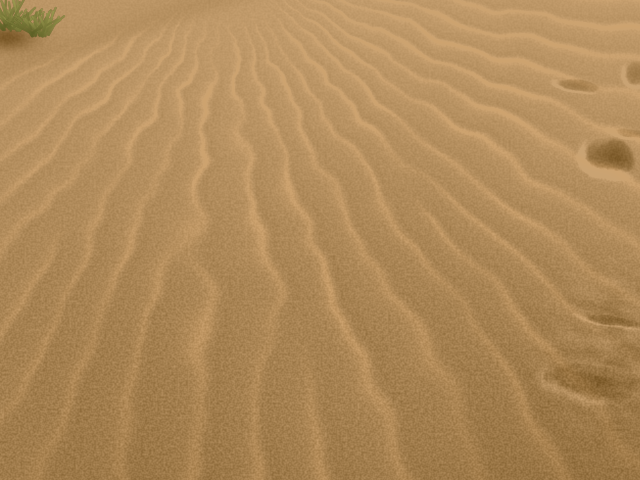
Reproduce this texture procedurally as a Shadertoy shader.

```glsl
// Wind-rippled desert sand seen in perspective, with footprints and a grass tuft.
// Ripples are bands of angle around a far apex, bent by gradient noise and
// forked by phase vortices; one tone value then drives a sand colour ramp.

const vec3 SAND_DARK = vec3(0.59, 0.45, 0.26);
const vec3 SAND_LIGHT = vec3(0.75, 0.60, 0.412);
const vec3 GRASS_DARK = vec3(0.33, 0.34, 0.12);
const vec3 GRASS_LIGHT = vec3(0.62, 0.61, 0.32);
const vec2 APEX = vec2(0.47, 1.10);
const float TAU = 6.2831853;

vec2 hash2(vec2 cell) {
    vec3 h = fract(cell.xyx * vec3(0.1031, 0.1030, 0.0973));
    h += dot(h, h.yzx + 33.33);
    return fract((h.xx + h.yz) * h.zy);
}

float cornerSlope(vec2 cell, vec2 offset) {
    float a = TAU * hash2(cell).x;
    return dot(vec2(cos(a), sin(a)), offset);
}

// Gradient noise, about -0.7 to 0.7
float noise(vec2 p) {
    vec2 i = floor(p), f = p - i;
    vec2 u = f * f * f * (f * (f * 6.0 - 15.0) + 10.0), e = vec2(1.0, 0.0);
    float low = mix(cornerSlope(i, f), cornerSlope(i + e, f - e), u.x);
    float high = mix(cornerSlope(i + e.yx, f - e.yx), cornerSlope(i + 1.0, f - 1.0), u.x);
    return mix(low, high, u.y);
}

vec2 rotate(vec2 p, float a) {
    return vec2(cos(a) * p.x + sin(a) * p.y, cos(a) * p.y - sin(a) * p.x);
}

float bump(float x, float width) {
    return exp(-x * x / (width * width));
}

// Forks: x is the phase that adds a ripple below each vortex, y fades its core
vec2 forks(vec2 p) {
    vec2 result = vec2(0.0, 1.0);
    for (int i = 0; i < 4; i++) {
        float n = float(i);
        vec2 d = p - vec2(0.14 + 0.24 * n, 0.42 + 0.17 * sin(n * 2.4 + 0.6));
        result.x += atan(d.y, d.x) / TAU;
        result.y *= 1.0 - 0.85 * bump(length(d * vec2(1.0, 0.7)), 0.05);
    }
    return result;
}

// Bright crest (positive) and shaded flank (negative) of the ripples
float ripples(vec2 p) {
    vec2 d = p - APEX, fork = forks(p);
    float r = length(d), angle = atan(d.x, -d.y);
    vec2 polar = vec2(angle * 2.8, log(r) * 4.6);
    float phase = angle * (5.2 + 2.6 * abs(angle)) + 0.7 * fork.x;
    phase = angle * (5.2 + 2.6 * abs(angle)) + fork.x;
    phase += 0.5 * noise(polar) + 0.2 * noise(polar * 2.3 + 7.0);
    float f = fract(phase) - 0.5;
    float crest = 0.75 * bump(f, 0.095) + 0.4 * bump(f + 0.08, 0.2);
    float flank = bump(f - 0.24, 0.15);
    float strength = 0.85 + 0.9 * noise(polar * vec2(1.7, 0.8) + 31.0);
    return (crest - 0.22 * flank) * strength * fork.y * smoothstep(0.1, 0.3, r);
}

// Footprint: dark pit with a sunlit lip on its lower left
float footprint(vec2 p, vec2 centre, vec2 radii, float tilt) {
    vec2 q = rotate(p - centre, tilt) / radii;
    float d = length(q) + 0.35 * noise(p * 20.0) + 0.15 * noise(p * 55.0);
    float lit = smoothstep(0.0, 0.8, dot(q, vec2(-0.6, -0.8)) / (length(q) + 0.01));
    float pit = smoothstep(1.1, 0.75, d) * (0.6 + 0.4 * smoothstep(0.9, 0.1, d));
    return 0.9 * lit * bump(d - 1.25, 0.2) - pit;
}

float footprints(vec2 p) {
    // xy centre, zw radii
    vec4 prints[6] = vec4[6](
        vec4(1.278, 0.675, 0.050, 0.036), vec4(1.207, 0.822, 0.042, 0.011),
        vec4(1.328, 0.850, 0.024, 0.024), vec4(1.235, 0.205, 0.085, 0.034),
        vec4(1.290, 0.330, 0.070, 0.010), vec4(1.315, 0.722, 0.035, 0.010));
    float depths[6] = float[6](1.3, 0.75, 0.7, 0.6, 0.7, 0.7);
    float sum = 0.0;
    for (int i = 0; i < 6; i++)
        sum += depths[i] * footprint(p, prints[i].xy, prints[i].zw, -0.15);
    return sum;
}

// Fan of blades: x is coverage, y is the brightness of the top blade
vec2 grassTuft(vec2 p, vec2 root, float height, float seed) {
    vec2 result = vec2(0.0);
    for (int i = 0; i < 36; i++) {
        vec2 h = hash2(vec2(float(i), seed)), k = hash2(vec2(seed, float(i) + 50.0));
        float lean = (h.x - 0.5) * 2.2;
        vec2 base = root + vec2((k.x - 0.5) * 0.04, (k.y - 0.5) * 0.012);
        vec2 blade = height * (0.55 + 0.45 * h.y) * vec2(sin(lean), cos(lean));
        float t = clamp(dot(p - base, blade) / dot(blade, blade), 0.0, 1.0);
        float cover = smoothstep(0.0036, 0.001, length(p - base - blade * t));
        result = mix(result, vec2(1.0, 0.1 + 0.5 * t + 0.4 * k.x), cover * 0.85);
    }
    return result;
}

void mainImage(out vec4 fragColor, in vec2 fragCoord) {
    vec2 p = fragCoord / iResolution.y;

    // Broad light, smooth far dune, and sand trampled at the right
    float tone = 0.2 + 0.8 * p.y + 0.2 * noise(p * 1.7 + 5.0);
    tone -= 0.25 * smoothstep(0.75, 1.35, p.x) * smoothstep(0.6, 0.0, p.y);
    float duneEdge = p.y - 0.85 - 0.33 * p.x;
    float dune = smoothstep(-0.04, 0.02, duneEdge);
    float scuff = bump(length((p - vec2(1.28, 0.27)) / vec2(1.0, 1.2)), 0.13);
    float crest = ripples(p) * (1.0 - dune) * (1.0 - 0.85 * scuff);
    crest *= mix(0.75, 1.0, smoothstep(0.0, 0.35, p.y)) * mix(0.7, 1.0, smoothstep(0.0, 0.5, p.x));
    tone += 0.46 * crest - 0.14 * dune - 0.15 * bump(duneEdge, 0.025);
    vec2 drift = rotate(p, -0.3) * vec2(14.0, 40.0);
    tone += scuff * (0.7 * noise(drift) + 0.35 * noise(drift * 2.1)) + footprints(p);

    // Sand grain, coarser to the eye in the foreground
    float grain = noise(p * 235.0) + 0.55 * noise(p * 120.0 + 40.0);
    tone += grain * mix(0.54, 0.2, smoothstep(0.1, 1.0, p.y));

    // Shadow beneath the grass
    tone -= 1.5 * bump(length((p - vec2(0.015, 0.922)) / vec2(2.2, 1.0)), 0.026);
    vec3 color = mix(SAND_DARK, SAND_LIGHT, clamp(tone, -1.2, 1.25));
    color += max(crest, 0.0) * vec3(0.012, 0.0, -0.012);

    // Two tufts in the far corner
    vec2 back = grassTuft(p, vec2(0.025, 0.942), 0.066, 4.0);
    vec2 front = grassTuft(p, vec2(0.085, 0.930), 0.060, 9.0);
    color = mix(color, mix(GRASS_DARK, GRASS_LIGHT, back.y), back.x);
    color = mix(color, mix(GRASS_DARK, GRASS_LIGHT, front.y), front.x);
    fragColor = vec4(color, 1.0);
}
```
